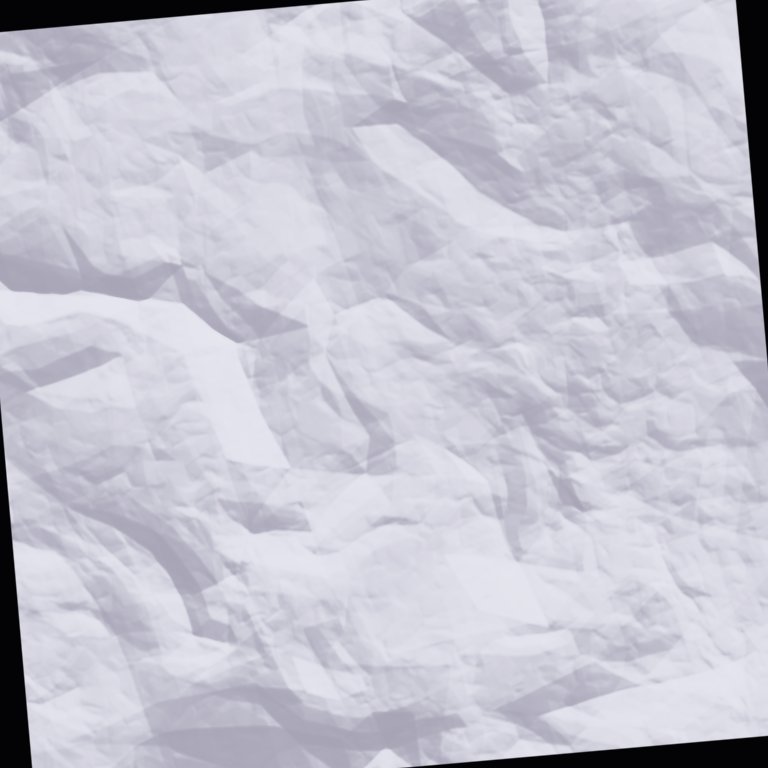
Write a Shadertoy shader that draws this texture.

```glsl
// Crumpled lilac-white paper: a slightly turned sheet of creased facets on black.

const vec3 SHADOW = vec3(0.645, 0.635, 0.705);
const vec3 LIGHT = vec3(0.905, 0.905, 0.942);
const vec3 BACKDROP = vec3(0.01, 0.01, 0.02);
const float SHEET_TURN = 0.0873;    // radians, counterclockwise
const float SHEET_HALF = 0.5;       // half the side of the sheet
const vec2 LIGHT_DIR = vec2(0.47, 0.883);
const float CREASE_BLUR = 0.0024;   // softness of creases
const float RELIEF = 0.76;          // contrast of the shading
const float EXPOSURE = 0.34;        // shifts the tones to the light side
const int OCTAVES = 6;
const float BASE_SCALE = 2.3;       // frequency of the largest facets
const float SCALE_STEP = 1.9;
const float WARP = 1.0;             // irregularity of the facets
const float FOLD = 0.6;             // strength of the sharp folds
const float BEND = 0.035;           // curvature of the creases

float hash(vec2 p) {
    return fract(sin(dot(p, vec2(127.1, 311.7))) * 43758.5453);
}

mat2 rotation(float a) {
    float c = cos(a), s = sin(a);
    return mat2(c, s, -s, c);
}

// Smooth value noise, 0 to 1
float softNoise(vec2 p) {
    vec2 i = floor(p), f = fract(p);
    f = f * f * (3.0 - 2.0 * f);
    float low = mix(hash(i), hash(i + vec2(1, 0)), f.x);
    float high = mix(hash(i + vec2(0, 1)), hash(i + vec2(1, 1)), f.x);
    return mix(low, high, f.y);
}

// Random heights joined by flat triangles, 0 to 1
float facetNoise(vec2 p) {
    vec2 skewed = p + (p.x + p.y) * 0.36603;
    vec2 i = floor(skewed), f = fract(skewed);
    vec2 side = f.x > f.y ? vec2(1, 0) : vec2(0, 1);
    float major = max(f.x, f.y), minor = min(f.x, f.y);
    return hash(i) * (1.0 - major)
         + hash(i + side) * (major - minor)
         + hash(i + 1.0) * minor;
}

// Sheet height: facets of many sizes, each layer warped and folded
float paperHeight(vec2 p) {
    vec2 bent = p + BEND * vec2(softNoise(p * 6.0 + 3.7), softNoise(p * 6.0 + 41.3));
    float wrinkled = mix(0.45, 1.2, softNoise(p * 4.0 + 17.0));
    float height = 0.05 * softNoise(p * 5.0 + 9.0);
    float scale = BASE_SCALE;
    for (int k = 0; k < OCTAVES; k++) {
        float layer = float(k);
        vec2 q = rotation(0.4 + 1.1 * layer) * bent * scale + 13.7 * layer + 5.0;
        vec2 coarse = rotation(0.6) * q * 0.8;
        q += WARP * vec2(facetNoise(coarse + 21.0), facetNoise(coarse + 57.0));
        float n = facetNoise(q);
        n -= FOLD * abs(n - 0.5);

        // Slope peaks at the middle sizes; fine creases gather in patches
        float slope = k == 0 ? 0.55 : 0.78 * pow(0.76, max(layer - 1.5, 0.0));
        if (k > 2) slope *= wrinkled;
        height += n * slope / scale;
        scale *= SCALE_STEP;
    }
    return height;
}

// Slope against the light, averaged over two taps across it
float shading(vec2 p) {
    vec2 along = LIGHT_DIR * CREASE_BLUR;
    vec2 across = vec2(-along.y, along.x) * 0.4;
    float rise = paperHeight(p + along + across) - paperHeight(p - along + across)
               + paperHeight(p + along - across) - paperHeight(p - along - across);
    return -rise / (4.0 * CREASE_BLUR);
}

void mainImage(out vec4 fragColor, in vec2 fragCoord) {
    float size = min(iResolution.x, iResolution.y);
    vec2 centred = (fragCoord - 0.5 * iResolution.xy) / size;
    vec2 sheet = rotation(-SHEET_TURN) * centred;

    // Paper tone with soft shoulders at both ends
    float s = RELIEF * shading(sheet + 2.0) + EXPOSURE;
    float tone = 0.5 + 0.5 * s / sqrt(1.0 + s * s);
    vec3 paper = mix(SHADOW, LIGHT, tone);

    // Sheet outline
    float edge = max(abs(sheet.x), abs(sheet.y)) - SHEET_HALF;
    float inside = 1.0 - smoothstep(-1.0 / size, 1.0 / size, edge);
    fragColor = vec4(mix(BACKDROP, paper, inside), 1.0);
}
```
